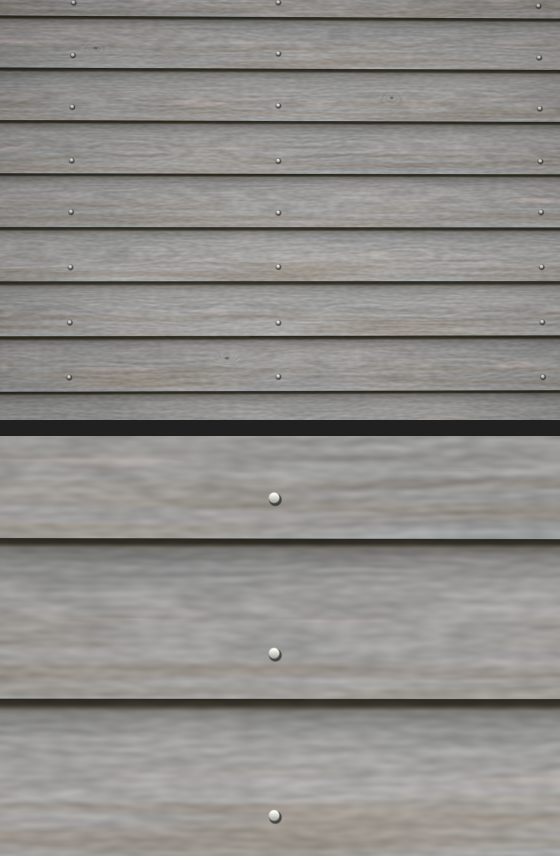
Top: the whole. Bottom: its middle third, enlarged.
Reproduce this texture procedurally as a Shadertoy shader.

```glsl
// Weathered grey timber cladding: overlapping horizontal boards with shadows, grain and nails.

const vec3 SILVER = vec3(0.595, 0.592, 0.588);
const vec3 PALE_PINK = vec3(0.70, 0.655, 0.64);
const vec3 TAN_STAIN = vec3(0.53, 0.485, 0.43);
const vec3 SHADOW_TINT = vec3(1.06, 1.0, 0.82);
const vec3 NAIL_STEEL = vec3(0.80, 0.80, 0.78);
const float BOARD_HEIGHT = 0.127;

float hash(vec2 p) {
    vec3 q = fract(vec3(p.xyx) * 0.1031);
    q += dot(q, q.yzx + 33.33);
    return fract((q.x + q.y) * q.z);
}

vec2 gradientAt(vec2 cell) {
    float angle = 6.2832 * hash(cell);
    return vec2(cos(angle), sin(angle));
}

float gradientNoise(vec2 p) {
    vec2 i = floor(p), f = fract(p);
    vec2 u = f * f * f * (f * (f * 6.0 - 15.0) + 10.0);
    vec2 e = vec2(0.0, 1.0);
    float low = mix(dot(gradientAt(i), f), dot(gradientAt(i + e.yx), f - e.yx), u.x);
    float high = mix(dot(gradientAt(i + e.xy), f - e.xy), dot(gradientAt(i + 1.0), f - 1.0), u.x);
    return 1.4 * mix(low, high, u.y);
}

// Board number counted from the top; boards grow and tilt slightly down the wall.
float boardCoordinate(vec2 p) {
    float down = 1.0 - p.y;
    down -= 0.008 * (p.x / 1.333 - 0.5) * (1.0 - 1.6 * down);
    float a = 0.000694, b = 0.1224;
    return (sqrt(b * b + 4.0 * a * (down - 0.0443)) - b) / (2.0 * a);
}

// Wood surface: x along the board, f from its top (0) to its lower lip (1).
vec3 woodColor(float x, float f, float row) {
    vec2 seed = vec2(row * 17.3 + 40.0, row * 31.7 + 60.0);
    vec2 q = vec2(x, f * BOARD_HEIGHT);
    float heart = mix(0.42, 0.68, hash(seed)) + 0.06 * gradientNoise(vec2(x * 2.0, 3.0) + seed);
    float d = f - heart;

    // A small knot on some boards bends the growth rings
    vec2 knotAt = vec2(1.25 * hash(seed + 5.0), BOARD_HEIGHT * mix(0.3, 0.75, hash(seed + 9.0)));
    float hasKnot = step(0.45, hash(seed + 2.0));
    float knot = hasKnot * length((q - knotAt) * vec2(1.0, 1.5));

    // Long nested rings
    float field = 4.0 * d * d + 0.38 * gradientNoise(vec2(x * 4.5, d * 2.5) + seed);
    field += 0.05 * gradientNoise(vec2(x * 18.0, f * 6.0) + seed);
    field += hasKnot * 0.5 * exp(-knot * knot * 2500.0);
    float rings = sin(field * 36.0) * exp(-d * d * 9.0);

    // Fine fibres and broad weathering
    float fibre = gradientNoise(q * vec2(9.0, 150.0) + seed);
    float fleck = gradientNoise(q * vec2(55.0, 190.0) + seed);
    float weather = gradientNoise(vec2(x * 2.5, f * 2.0) + seed.yx);
    float streak = gradientNoise(vec2(x * 2.0, f * 9.0) + seed + 7.0);

    // Pale spindle patches follow the heart of the board
    float spindle = 0.13 * gradientNoise(vec2(x * 6.0, 0.5) + seed.yx) - 0.015;
    float pale = smoothstep(-0.01, 0.035, spindle - abs(d + 0.02 * fibre));
    float stain = smoothstep(0.0, 0.7, streak + 0.25) * smoothstep(0.3, 0.75, f);

    vec3 color = SILVER * mix(0.96, 1.04, hash(seed + 3.0));
    color = mix(color, TAN_STAIN, 0.45 * stain);
    color = mix(color, PALE_PINK, 0.6 * pale);
    color += 0.022 * rings + 0.04 * fibre + 0.04 * fleck;
    color += weather * vec3(0.035, 0.03, 0.025);
    return color * (1.0 - 0.4 * hasKnot * exp(-knot * knot * 50000.0));
}

// Sharp contact line under the lip above, then a soft fading shadow.
float overlapShade(float f, float width, float edge) {
    float contact = 1.0 - smoothstep(0.025, 0.075, f / width);
    float shade = (1.0 - 0.5 * exp(-f / 0.11)) * (1.0 - 0.5 * contact);
    return mix(shade, 0.3, smoothstep(1.0 - edge, 1.0, f));
}

// Domed nail head with a dark rim on its lower side.
vec3 addNail(vec3 color, vec2 offset, float pixel) {
    float radius = 0.0042;
    float rim = 1.0 - smoothstep(radius, radius + 2.0 * pixel, length(offset - vec2(0.001, 0.0015)));
    float head = 1.0 - smoothstep(radius - pixel, radius + pixel, length(offset));
    color = mix(color, color * 0.45, rim);
    return mix(color, NAIL_STEEL * (1.0 - 60.0 * offset.y), head);
}

void mainImage(out vec4 fragColor, in vec2 fragCoord) {
    float pixel = 1.0 / iResolution.y;
    vec2 p = fragCoord * pixel;
    float n = boardCoordinate(p) + 0.02;
    float row = floor(n), f = fract(n);

    // Butt joint in the lowest board: separate timber on either side
    float jointX = 0.42, lowest = step(7.5, row);
    float piece = row + 20.0 * lowest * step(jointX, p.x);
    vec3 color = woodColor(p.x, f, piece);
    float gap = 1.0 - smoothstep(0.0012, 0.0012 + 1.5 * pixel, abs(p.x - jointX));
    color *= 1.0 - 0.8 * gap * lowest;

    // Three nail columns, plus one nail above the joint
    for (float side = -1.0; side <= 1.0; side++) {
        float nailX = 0.662 + 0.555 * side + 0.066 * abs(side) + 0.0015 * side * row;
        float nailF = 0.72 + 0.06 * (hash(vec2(row + 3.0, side + 5.0)) - 0.5);
        color = addNail(color, vec2(p.x - nailX, (f - nailF) * BOARD_HEIGHT), pixel);
    }
    if (row == 7.0) color = addNail(color, vec2(p.x - 0.432, (f - 0.75) * BOARD_HEIGHT), pixel);

    // Cool light on the lower lip, overlap shadow, uneven daylight
    color += vec3(0.015, 0.025, 0.03) * smoothstep(0.9, 0.97, f);
    float width = mix(0.8, 1.2, hash(vec2(row + 11.0, 4.0)));
    float shade = overlapShade(f, width, 1.3 * pixel / BOARD_HEIGHT);
    color *= shade * mix(SHADOW_TINT, vec3(1.0), smoothstep(0.2, 0.9, shade));
    vec2 fromCenter = p - vec2(0.72, 0.4);
    color *= 1.05 - 0.24 * dot(fromCenter, fromCenter);
    fragColor = vec4(clamp(color, 0.0, 1.0), 1.0);
}
```
